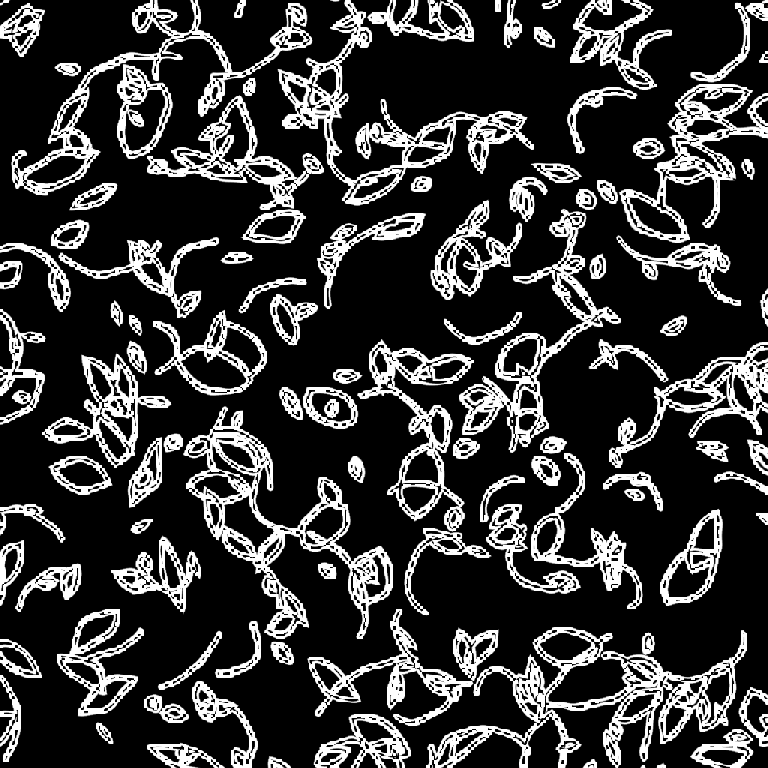
Give the GLSL for this texture, as a three.js fragment shader.

```glsl
// Scattered curved twigs and leaf outlines, white on black, traced by twin lines.
// Each grid cell strews one arc and a few leaves; the nearest centreline is drawn
// as a rough white band whose thin dark core is broken into dots.

#define CELLS 10.0        // clusters across the canvas
#define LEAVES 3          // leaves tried per cluster
#define TWIG_SHARE 0.75   // chance of a twig in a cluster
#define LEAF_SHARE 0.82   // chance of each leaf
#define BAND 0.0046       // half width of the white band
#define CORE 0.0011       // half width of the dark core
#define EDGE 0.0005       // edge softness
#define WOBBLE 0.0028     // bending of the lines
#define STEPS 256.0       // stair steps across the canvas
#define STEP_MIX 0.6      // strength of the stair steps
#define DOTS 200.0        // core dots across the canvas
#define DOT_SHARE 0.38    // share of the core closed by dots

varying vec2 vUv;

float hash(vec2 p) {
  vec3 q = fract(vec3(p.xyx) * 0.1031);
  q += dot(q, q.yzx + 33.33);
  return fract((q.x + q.y) * q.z);
}

vec2 hash2(vec2 p) {
  return vec2(hash(p + 17.3), hash(p + 71.9));
}

vec2 rotate(vec2 p, float angle) {
  float c = cos(angle), s = sin(angle);
  return vec2(c * p.x - s * p.y, s * p.x + c * p.y);
}

// Distance to an arc with its apex at the origin
float arcDistance(vec2 p, float halfLength, float aperture) {
  float radius = halfLength / aperture;
  vec2 tip = vec2(sin(aperture), cos(aperture));
  p = vec2(abs(p.x), p.y + radius);
  return tip.y * p.x > tip.x * p.y ? length(p - tip * radius)
                                   : abs(length(p) - radius);
}

// Distance to the outline of a leaf made of two crossing circles
float leafDistance(vec2 p, float halfLength, float halfWidth) {
  float radius = (halfLength * halfLength + halfWidth * halfWidth) / (2.0 * halfWidth);
  return abs(length(vec2(abs(p.x) + radius - halfWidth, p.y)) - radius);
}

// Nearest centreline of one cluster, in cell units
float clusterDistance(vec2 p, vec2 id) {
  float nearest = 9.0;
  p -= 0.2 + 0.6 * hash2(id);

  if (hash(id + 3.7) < TWIG_SHARE) {
    vec2 shape = hash2(id + 11.1);
    vec2 q = rotate(p, 6.283 * hash(id + 5.3));
    nearest = arcDistance(q, mix(0.35, 0.8, shape.x), mix(0.25, 1.6, shape.y));
  }

  for (int i = 0; i < LEAVES; i++) {
    vec2 seed = id + 23.7 * float(i + 1);
    if (hash(seed + 2.9) > LEAF_SHARE) continue;
    vec2 shape = hash2(seed + 7.7);
    vec2 offset = 1.1 * (hash2(seed) - 0.5);
    float halfLength = mix(0.09, 0.5, shape.x * shape.x);
    float halfWidth = halfLength * mix(0.25, 0.6, shape.y);
    vec2 q = rotate(p - offset, 6.283 * hash(seed + 9.1));
    nearest = min(nearest, leafDistance(q, halfLength, halfWidth));
  }
  return nearest;
}

void main() {
  // Stair-stepped and gently bent coordinates
  vec2 stepped = (floor(vUv * STEPS) + 0.5) / STEPS;
  vec2 p = mix(vUv, stepped, STEP_MIX);
  p += WOBBLE * (sin(p.yx * 47.0 + 2.0 * sin(p * 31.0))
               + 0.5 * sin(p.yx * 113.0 + p * 59.0));

  // Nearest line among the surrounding clusters
  vec2 grid = p * CELLS;
  vec2 home = floor(grid);
  float nearest = 9.0;
  for (int y = -1; y <= 1; y++) {
    for (int x = -1; x <= 1; x++) {
      vec2 id = home + vec2(float(x), float(y));
      nearest = min(nearest, clusterDistance(grid - id, id + 40.0));
    }
  }
  float d = nearest / CELLS;

  // White band with a dotted dark core
  float band = 1.0 - smoothstep(BAND - EDGE, BAND + EDGE, d);
  float core = 1.0 - smoothstep(CORE - EDGE, CORE + EDGE, d);
  core *= step(DOT_SHARE, hash(floor(vUv * DOTS)));
  gl_FragColor = vec4(vec3(band * (1.0 - core)), 1.0);
}
```
